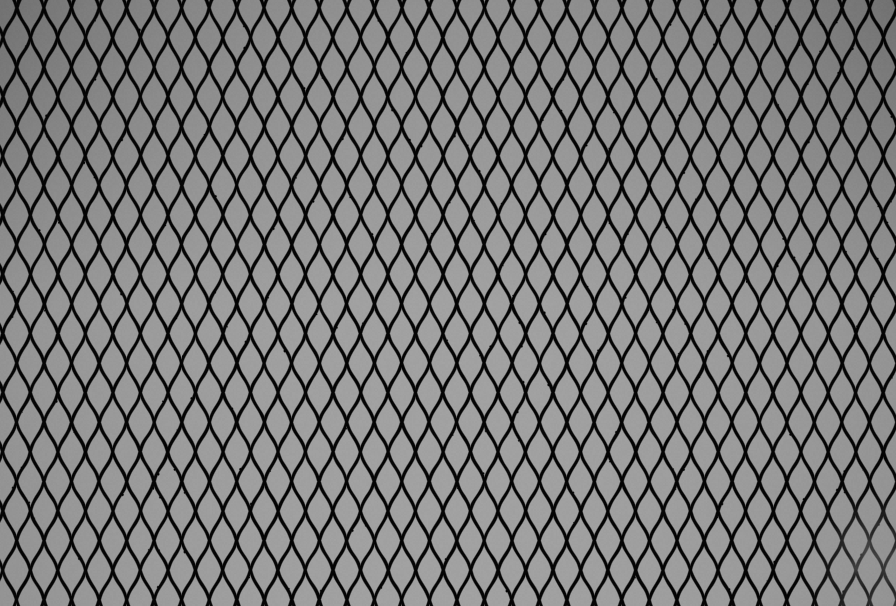
Write a Shadertoy shader that draws this pattern.

```glsl
const vec2 PITCH = vec2(0.0454, 0.0977);    // mesh repeat, in canvas heights
const vec2 ANCHOR = vec2(-0.1217, -0.0013); // one joint, from the centre
const float WIRE = 0.0027;                  // half width of a strand
const vec2 JOINT = vec2(0.0043, 0.0040);    // joint half width, half length
const float BEND = 0.38;                    // how upright strands stand at joints
const float WOBBLE = 0.0011;
const float BURR_SHARE = 0.16;
const float BURR_SIZE = 0.0026;
const vec3 INK = vec3(0.018);
const vec3 WORN = vec3(0.30);
const vec3 BACKDROP = vec3(0.632);
const float TAU = 6.2831853;

float hash(vec2 p) {
    vec3 q = fract(p.xyx * vec3(0.1031, 0.1030, 0.0973));
    q += dot(q, q.yzx + 33.33);
    return fract((q.x + q.y) * q.z);
}

float noise(vec2 p) {
    vec2 i = floor(p), f = fract(p);
    f = f * f * (3.0 - 2.0 * f);
    return mix(mix(hash(i), hash(i + vec2(1, 0)), f.x),
               mix(hash(i + vec2(0, 1)), hash(i + vec2(1, 1)), f.x), f.y);
}

// Sideways position of a strand between two joints
float strand(float v) {
    return v - BEND * sin(2.0 * TAU * v) / (2.0 * TAU);
}

float jointDistance(vec2 p) {
    p.y -= clamp(p.y, -JOINT.y, JOINT.y);
    return length(p) - JOINT.x * 0.68;
}

// Small spur on some of the strands
float burrDistance(vec2 folded, vec2 quarter) {
    float along = 0.1 + 0.3 * hash(quarter + 17.0);
    float side = hash(quarter + 41.0) < 0.5 ? -1.0 : 1.0;
    vec2 centre = vec2(strand(along), along) * PITCH;
    centre.x += side * WIRE * 0.75;
    float size = BURR_SIZE * (0.6 + 0.4 * hash(quarter + 73.0));
    float d = length(folded * PITCH - centre) - size;
    return hash(quarter) < BURR_SHARE ? d : 1.0;
}

float meshDistance(vec2 p) {
    vec2 warp = vec2(noise(p * 30.0 + 50.0), noise(p * 30.0 + 90.0)) - 0.5;
    vec2 cell = (p + warp * WOBBLE - ANCHOR) / PITCH;
    vec2 folded = abs(fract(cell + 0.5) - 0.5);
    vec2 quarter = floor(cell * 2.0) + 200.0;

    float slope = 1.0 - BEND * cos(2.0 * TAU * folded.y);
    float offset = abs(folded.x - strand(folded.y));
    float width = WIRE * (0.9 + 0.2 * noise(p * 75.0 + 130.0));
    float d = offset / length(vec2(1.0, slope) / PITCH) - width;

    d = min(d, jointDistance(folded * PITCH));
    d = min(d, jointDistance((0.5 - folded) * PITCH));
    return min(d, burrDistance(folded, quarter));
}

// Even grey, dimmer toward the top and the sides
vec3 backdrop(vec2 s) {
    float top = max(s.y, 0.0);
    float dim = 0.055 * s.x * s.x + 0.065 * top + 0.07 * top * s.x * s.x;
    return BACKDROP - dim;
}

void mainImage(out vec4 fragColor, in vec2 fragCoord) {
    vec2 p = (fragCoord - 0.5 * iResolution.xy) / iResolution.y;
    vec2 s = fragCoord / iResolution.xy * 2.0 - 1.0;
    float soft = 0.85 / iResolution.y;

    float d = meshDistance(p);
    float cover = 1.0 - smoothstep(-soft, soft, d);

    // Pale worn strands in the lower right corner
    float corner = smoothstep(0.78, 0.96, s.x) * smoothstep(-0.58, -0.85, s.y);
    float wear = corner * (0.35 + 0.65 * noise(p * 55.0 + 20.0));
    vec3 wire = mix(INK, WORN, wear);

    vec3 color = mix(backdrop(s), wire, cover);
    color += (hash(floor(p * 400.0) + 500.0) - 0.5) * 0.012;
    fragColor = vec4(color, 1.0);
}
```
